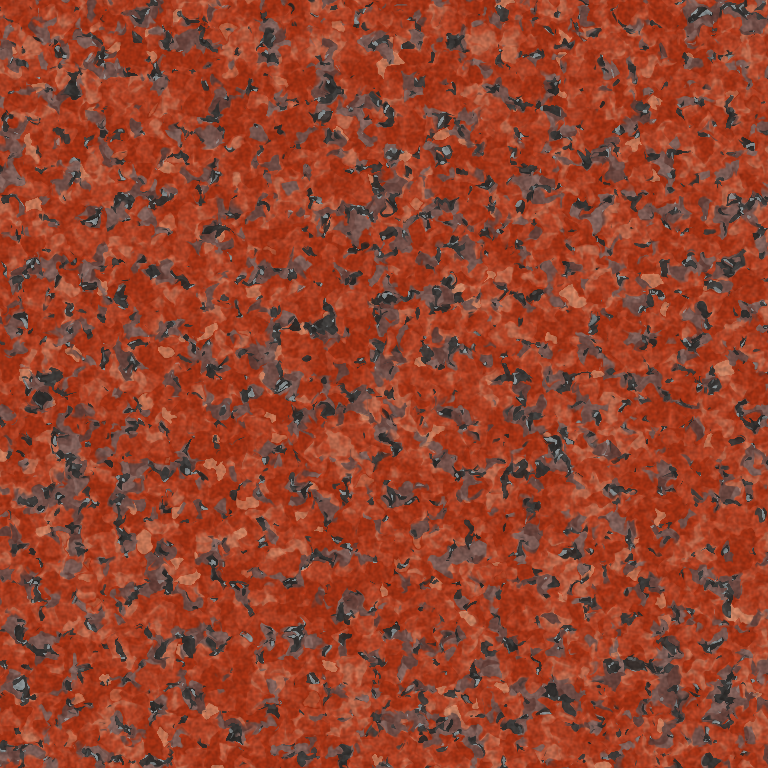
Write a three.js fragment shader that draws this texture.

```glsl
// Polished red granite: warped, soft-edged Voronoi grains of red and salmon feldspar,
// broken by patches of grey quartz and clustered black mica with pale glints.
// Cell tones plus gradient noise are thresholded to give each mineral its share.
varying vec2 vUv;

const vec3 DEEP_RED = vec3(0.61, 0.185, 0.075);
const vec3 BRICK_RED = vec3(0.68, 0.26, 0.15);
const vec3 SALMON = vec3(0.73, 0.43, 0.32);
const vec3 CREAM = vec3(0.80, 0.55, 0.42);
const vec3 DARK_QUARTZ = vec3(0.35, 0.23, 0.21);
const vec3 PALE_QUARTZ = vec3(0.50, 0.40, 0.38);
const vec3 MICA = vec3(0.14, 0.14, 0.135);
const vec3 GLINT = vec3(0.62, 0.66, 0.67);

vec2 hash2(vec2 p) {
  vec3 q = fract(p.xyx * vec3(0.1031, 0.1030, 0.0973));
  q += dot(q, q.yzx + 33.33);
  return fract((q.xx + q.yz) * q.zy);
}

float cornerSlope(vec2 cell, vec2 corner, vec2 f) {
  float angle = 6.2832 * hash2(cell + corner).x;
  return dot(vec2(cos(angle), sin(angle)), f - corner);
}

// Gradient noise, centred on zero
float gradientNoise(vec2 p) {
  vec2 cell = floor(p);
  vec2 f = fract(p);
  vec2 u = f * f * f * (f * (f * 6.0 - 15.0) + 10.0);
  float low = mix(cornerSlope(cell, vec2(0.0), f), cornerSlope(cell, vec2(1.0, 0.0), f), u.x);
  float high = mix(cornerSlope(cell, vec2(0.0, 1.0), f), cornerSlope(cell, vec2(1.0), f), u.x);
  return mix(low, high, u.y);
}

// Two random tones per Voronoi grain, blended softly across grain edges
vec2 grainTones(vec2 p, float sharpness, float seed) {
  vec2 cell = floor(p);
  vec2 f = fract(p);
  vec2 sum = vec2(0.0);
  float total = 0.0;
  for (int y = -1; y <= 1; y++) {
    for (int x = -1; x <= 1; x++) {
      vec2 offset = vec2(float(x), float(y));
      vec2 id = cell + offset + seed;
      float weight = exp(-sharpness * length(offset + hash2(id) - f));
      sum += weight * hash2(id + 71.0);
      total += weight;
    }
  }
  return sum / total;
}

vec2 warp(vec2 p, float scale, float amount) {
  return p + amount * vec2(gradientNoise(p * scale + 13.0), gradientNoise(p * scale + 57.0));
}

vec3 feldspar(vec2 p) {
  vec2 large = grainTones(p * 27.0, 30.0, 11.0);
  vec2 small = grainTones(p * 62.0, 22.0, 127.0);
  float tone = 0.4 * large.x + 0.6 * small.x + 0.45 * gradientNoise(p * 90.0 + 5.0);
  vec3 color = mix(DEEP_RED, BRICK_RED, smoothstep(0.2, 0.65, tone));
  color = mix(color, SALMON, 0.85 * smoothstep(0.62, 0.95, tone));
  return mix(color, CREAM, 0.7 * smoothstep(0.95, 0.98, small.y));
}

float quartzField(vec2 p, float tone) {
  float patches = gradientNoise(p * 27.0 + 31.0) + 0.55 * gradientNoise(p * 64.0 + 83.0);
  return patches + 0.25 * gradientNoise(p * 5.0 + 9.0) + 0.4 * (tone - 0.5);
}

float micaField(vec2 p, float quartz, float tone) {
  return 0.95 * gradientNoise(p * 48.0 + 147.0) + 0.5 * quartz + 0.5 * (tone - 0.5);
}

void main() {
  vec2 p = warp(warp(vUv, 45.0, 0.010), 120.0, 0.005);
  vec3 color = feldspar(p);

  // Grey quartz patches
  vec2 quartzTone = grainTones(p * 78.0, 20.0, 211.0);
  float quartz = quartzField(p, quartzTone.x);
  vec3 quartzColor = mix(DARK_QUARTZ, PALE_QUARTZ, quartzTone.y);
  color = mix(color, quartzColor, 0.92 * smoothstep(0.14, 0.27, quartz));

  // Black mica, gathered in and around the quartz
  vec2 micaTone = grainTones(p * 145.0, 16.0, 307.0);
  float mica = smoothstep(0.32, 0.42, micaField(p, quartz, micaTone.x));
  color = mix(color, MICA + 0.10 * micaTone.y, 0.92 * mica);

  // Pale glints on the mica, and a few stray sparks
  vec2 flake = grainTones(p * 210.0, 14.0, 401.0);
  float glint = mica * smoothstep(0.80, 0.93, flake.x);
  float spark = smoothstep(0.98, 0.995, flake.y) * smoothstep(0.0, 0.2, quartz);
  color = mix(color, GLINT, max(0.75 * glint, 0.6 * spark));

  // Fine crystalline grit
  float grit = gradientNoise(vUv * 130.0 + 19.0) + gradientNoise(vUv * 240.0 + 41.0);
  color *= 1.0 + 0.17 * grit;
  gl_FragColor = vec4(color, 1.0);
}
```
